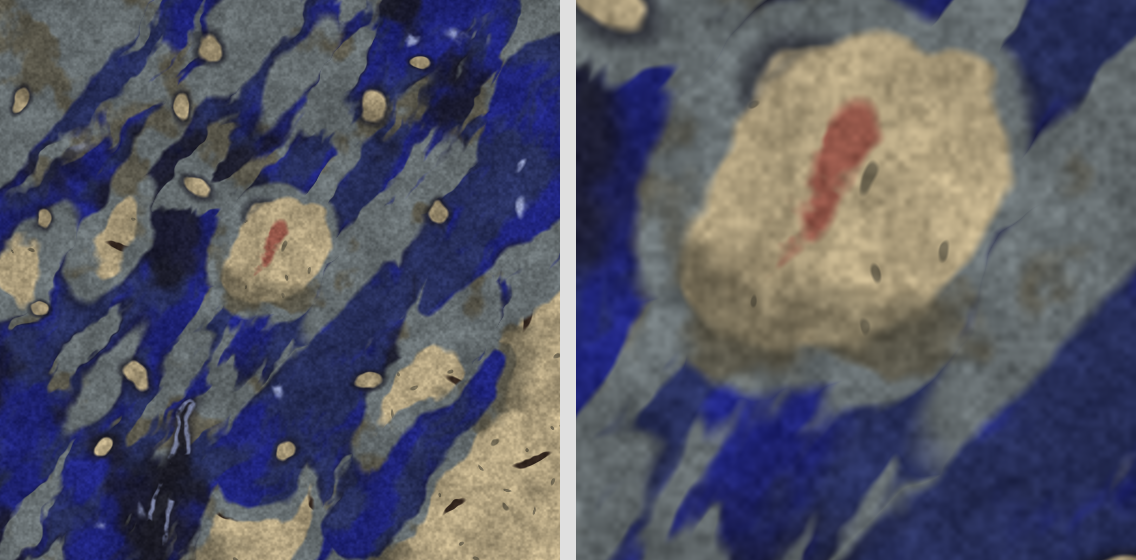
Left: the whole. Right: its middle third, enlarged.
Reproduce this texture procedurally as a Shadertoy shader.

```glsl
// Cracked pottery: diagonal cobalt glaze runs over grey slip and bare tan clay.
const vec3 COBALT = vec3(0.115, 0.135, 0.46);
const vec3 DULL_BLUE = vec3(0.15, 0.18, 0.35);
const vec3 SLIP = vec3(0.39, 0.42, 0.43);
const vec3 CLAY = vec3(0.67, 0.61, 0.48);
const vec3 OLIVE = vec3(0.33, 0.31, 0.25);
const vec3 SHADOW = vec3(0.10, 0.10, 0.14);
const vec3 CRACK = vec3(0.19, 0.14, 0.11);
const vec3 RUST = vec3(0.53, 0.25, 0.22);
const vec3 GLINT = vec3(0.58, 0.62, 0.78);
const vec2 FLOW = vec2(0.6, 0.8);      // direction of the glaze runs
const float EDGE = 0.005;              // softness of the borders
const float GRAIN = 0.13;              // strength of the fine mottling
const int CLAY_PATCHES = 5;            // leading patches that expose clay
const int PATCHES = 11;

// Bare patches: centre, half length along the flow, half width across it.
const vec4 PATCH[PATCHES] = vec4[](
    vec4(0.49, 0.55, 0.135, 0.105), vec4(0.20, 0.58, 0.12, 0.065),
    vec4(0.74, 0.27, 0.14, 0.075), vec4(0.47, 0.05, 0.13, 0.11),
    vec4(0.05, 0.53, 0.13, 0.05), vec4(0.31, 0.79, 0.25, 0.035),
    vec4(0.53, 0.87, 0.12, 0.04), vec4(0.44, 0.94, 0.13, 0.06),
    vec4(0.81, 0.43, 0.11, 0.08), vec4(0.66, 0.53, 0.18, 0.05),
    vec4(0.18, 0.32, 0.12, 0.03));

float hash(vec2 cell) {
    uvec2 q = uvec2(ivec2(floor(cell))) * uvec2(1597334673u, 3812015801u);
    uint n = (q.x ^ q.y) * 1597334673u;
    n = (n ^ (n >> 15)) * 2246822519u;
    n ^= n >> 13;
    return float(n >> 8) / 16777216.0;
}

float noise(vec2 p) {
    vec2 i = floor(p), f = fract(p);
    f = f * f * (3.0 - 2.0 * f);
    return mix(mix(hash(i), hash(i + vec2(1, 0)), f.x),
               mix(hash(i + vec2(0, 1)), hash(i + vec2(1, 1)), f.x), f.y);
}

float fbm(vec2 p) {
    float sum = 0.0, amp = 0.533;
    for (int i = 0; i < 4; i++) {
        sum += amp * noise(p);
        p = mat2(1.6, 1.2, -1.2, 1.6) * p + 17.3;
        amp *= 0.5;
    }
    return sum;
}

// Coordinates along and across the glaze runs.
vec2 toFlow(vec2 p) {
    return vec2(dot(p, FLOW), dot(p, vec2(FLOW.y, -FLOW.x)));
}

float taper(vec2 p, vec2 a, vec2 b, float ra, float rb) {
    float h = clamp(dot(p - a, b - a) / dot(b - a, b - a), 0.0, 1.0);
    return length(p - mix(a, b, h)) - mix(ra, rb, h);
}

// Relative distance to the nearest scattered ellipse; 1 is its border.
float scatter(vec2 p, float density, float chance, vec2 size, float salt) {
    vec2 home = floor(p * density);
    float nearest = 9.0;
    for (int k = 0; k < 9; k++) {
        vec2 cell = home + vec2(k % 3, k / 3) - 1.0;
        vec2 key = cell + salt;
        if (hash(key) > chance) continue;
        vec2 q = p - (cell + 0.2 + 0.6 * vec2(hash(key + 31.0), hash(key + 67.0))) / density;
        float angle = 3.14 * hash(key + 101.0);
        q = mat2(cos(angle), sin(angle), -sin(angle), cos(angle)) * q;
        nearest = min(nearest, length(q / size) / (0.6 + 0.6 * hash(key + 151.0)));
    }
    return nearest;
}

void mainImage(out vec4 fragColor, in vec2 fragCoord) {
    vec2 uv = fragCoord / iResolution.xy;
    vec2 wobble = vec2(fbm(uv * 11.0), fbm(uv * 11.0 + 40.0)) - 0.5;
    vec2 p = uv + 0.055 * wobble;
    vec2 flow = toFlow(p);
    float mottle = fbm(uv * 24.0 + 9.0);
    float blotch = fbm(uv * 9.0 + 70.0);
    float grain = 0.6 * noise(uv * 150.0) + 0.4 * noise(uv * 260.0 + 5.0) - 0.5;

    // Signed depth inside the bare areas
    float clay = flow.y - 0.47;
    float streaks = 0.16 * (fbm(flow * vec2(5.0, 17.0) + 3.0) - 0.64);
    float slip = max(-0.38 - flow.y, streaks);
    for (int i = 0; i < PATCHES; i++) {
        vec2 q = toFlow(p - PATCH[i].xy) / PATCH[i].zw;
        float depth = (1.0 - length(q)) * PATCH[i].w;
        if (i < CLAY_PATCHES) clay = max(clay, depth);
        slip = max(slip, depth);
    }
    slip = max(slip, clay);

    // Thick fingers of glaze run over the bare areas
    float finger = taper(p, vec2(0.46, 0.17), vec2(0.71, 0.51), 0.085, 0.025);
    finger = min(finger, taper(p, vec2(0.77, 0.465), vec2(1.02, 0.80), 0.018, 0.15));
    finger = min(finger, taper(p, vec2(0.64, 0.05), vec2(0.89, 0.35), 0.06, 0.018));
    slip = min(slip, finger);
    clay = min(clay, finger) - 0.022 + 0.09 * (blotch - 0.5);

    // Glaze, with dark pools and pale glints
    vec3 glaze = mix(COBALT, DULL_BLUE, smoothstep(0.42, 0.62, fbm(flow * vec2(9.0, 20.0))));
    float pool = smoothstep(0.57, 0.72, fbm(uv * 7.0 + 21.0)) * smoothstep(0.0, 0.03, finger);
    glaze = mix(glaze, SHADOW, 0.85 * pool) * (0.75 + 0.5 * mottle);
    float glint = scatter(p, 9.0, 0.35, vec2(0.024, 0.012), 11.0);
    glaze = mix(glaze, GLINT, smoothstep(1.1, 0.3, glint) * smoothstep(0.4, 0.65, mottle));

    // Slip and clay, with stains, pits and cracks
    float stain = smoothstep(0.53, 0.68, fbm(uv * 13.0 + 55.0));
    vec3 bareSlip = mix(SLIP, OLIVE, 0.8 * stain) * (0.8 + 0.4 * mottle);
    vec3 bareClay = mix(CLAY, OLIVE, 0.6 * stain * smoothstep(0.06, 0.0, clay));
    bareClay *= 0.75 + 0.52 * mottle;
    float pit = scatter(p, 26.0, 0.3, vec2(0.007, 0.004), 23.0);
    float crack = scatter(p, 8.0, 0.55, vec2(0.04, 0.010), 47.0);
    bareClay = mix(bareClay, OLIVE, 0.7 * smoothstep(1.2, 0.6, pit));
    bareClay = mix(bareClay, CRACK, smoothstep(1.2, 0.75, crack));

    // Layers, shaded on the glaze side of each border
    float rim = smoothstep(-0.018, 0.0, slip) * smoothstep(0.4, 0.65, blotch);
    vec3 color = mix(glaze, SHADOW, 0.6 * rim);
    color = mix(color, bareSlip, smoothstep(-EDGE, EDGE, slip));
    float clayEdge = smoothstep(-0.02, 0.0, clay) * smoothstep(0.0, EDGE, slip);
    color = mix(color, OLIVE, 0.55 * clayEdge * stain);
    color = mix(color, bareClay, smoothstep(-EDGE, EDGE, clay));

    // Rust streak, dark groove and its broken pale lip
    float rust = taper(p, vec2(0.45, 0.51), vec2(0.51, 0.59), 0.013, 0.013);
    color = mix(color, RUST, 0.8 * smoothstep(EDGE, -EDGE, rust) * smoothstep(0.42, 0.55, mottle));
    float groove = taper(p, vec2(0.35, 0.29), vec2(0.26, -0.03), 0.012, 0.025);
    color = mix(color, SHADOW, 0.9 * smoothstep(0.012, -0.01, groove));
    float lip = smoothstep(0.006, 0.001, abs(groove + 0.006)) * smoothstep(0.48, 0.6, mottle);
    color = mix(color, GLINT, 0.7 * lip);

    // Small clay pebbles in dark sockets
    float pebble = scatter(p, 7.0, 0.3, vec2(0.026, 0.020), 83.0);
    float outside = smoothstep(0.01, -0.01, clay);
    color = mix(color, SHADOW, 0.7 * outside * smoothstep(1.6, 0.9, pebble));
    color = mix(color, CLAY * (0.55 + 0.75 * mottle), outside * smoothstep(1.05, 0.75, pebble));

    color *= 1.0 + 2.0 * GRAIN * grain;
    color += 0.35 * GRAIN * grain;
    fragColor = vec4(clamp(color, 0.0, 1.0), 1.0);
}
```
